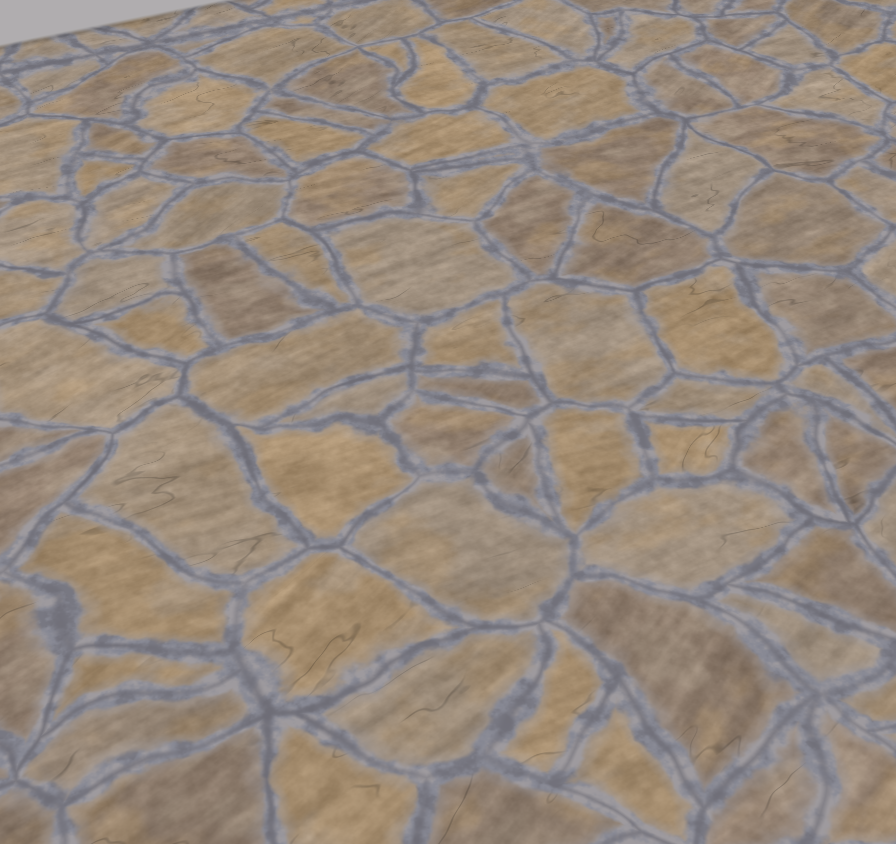
This texture is drawn by a Shadertoy shader. Its source:

```glsl
#define HORIZON 2.0
#define STONE_DENSITY vec2(8.2, 19.0)
#define JOINT_WIDTH 0.062
#define SPLIT_SHARE 0.42
#define TAN vec3(0.615, 0.555, 0.490)
#define BROWN vec3(0.550, 0.480, 0.420)
#define OCHRE vec3(0.640, 0.545, 0.425)
#define MORTAR vec3(0.530, 0.535, 0.580)
#define MORTAR_DARK vec3(0.420, 0.415, 0.450)
#define MORTAR_PALE vec3(0.620, 0.605, 0.620)
#define WALL vec3(0.690, 0.680, 0.685)

float hash(vec2 p) {
    vec3 q = fract(p.xyx * 0.1031);
    q += dot(q, q.yzx + 33.33);
    return fract((q.x + q.y) * q.z);
}

vec2 hash2(vec2 p) {
    return vec2(hash(p), hash(p + 57.3));
}

float noise(vec2 p) {
    vec2 i = floor(p), f = fract(p);
    f = f * f * (3.0 - 2.0 * f);
    return mix(mix(hash(i), hash(i + vec2(1, 0)), f.x),
               mix(hash(i + vec2(0, 1)), hash(i + vec2(1, 1)), f.x), f.y);
}

float fbm(vec2 p) {
    float sum = 0.0, amp = 0.533;
    for (int i = 0; i < 4; i++) {
        sum += amp * noise(p);
        p = mat2(1.6, 1.2, -1.2, 1.6) * p + 7.1;
        amp *= 0.5;
    }
    return sum;
}

vec2 turn(vec2 p, float a) {
    return vec2(cos(a) * p.x + sin(a) * p.y, cos(a) * p.y - sin(a) * p.x);
}

// Irregular slabs: x = distance to the joint, yz = stone id
vec3 paving(vec2 p) {
    vec2 cell = floor(p), f = fract(p), nearest = vec2(0), toSite = vec2(0);
    float best = 9.0;
    for (int j = -1; j <= 1; j++)
    for (int i = -1; i <= 1; i++) {
        vec2 o = vec2(i, j);
        vec2 r = o + 0.04 + 0.92 * hash2(cell + o) - f;
        if (dot(r, r) < best) { best = dot(r, r); toSite = r; nearest = o; }
    }
    float edge = 9.0;
    for (int j = -2; j <= 2; j++)
    for (int i = -2; i <= 2; i++) {
        vec2 o = nearest + vec2(i, j);
        vec2 r = o + 0.04 + 0.92 * hash2(cell + o) - f;
        vec2 gap = r - toSite;
        if (dot(gap, gap) > 1e-4)
            edge = min(edge, dot(0.5 * (r + toSite), normalize(gap)));
    }
    // Some slabs are cut in two by a straight joint
    vec2 id = cell + nearest;
    if (hash(id + 11.7) < SPLIT_SHARE) {
        float side = turn(toSite, 6.283 * hash(id + 3.1)).x + 0.24 * hash(id + 5.9);
        edge = min(edge, abs(side));
        id += 0.37 * step(0.0, side);
    }
    return vec3(edge, id);
}

vec3 stoneColor(vec2 g, vec2 id, float detail) {
    float kind = hash(id + 21.3);
    vec3 col = mix(TAN, BROWN, smoothstep(0.52, 0.80, kind));
    col = mix(col, OCHRE, smoothstep(0.40, 0.12, kind));

    // Blotches and slanted sandstone layers
    vec2 q = turn(g + 9.0 * hash2(id), 0.15 + 0.7 * hash(id + 8.2));
    float blotch = fbm(q * vec2(2.2, 3.4));
    float layers = fbm(q * vec2(2.5, 11.0));
    col = mix(col, OCHRE, 0.65 * smoothstep(0.50, 0.75, blotch));
    col = mix(col, TAN * 1.04, 0.6 * smoothstep(0.46, 0.25, blotch));
    col += vec3(1.0, 0.95, 0.88) * (layers - 0.5) * 0.17;
    col += (fbm(g * 17.0) - 0.5) * 0.11 * detail;

    // Thin flaking ridges
    float ridge = abs(fbm(q * vec2(1.1, 3.2) + 31.0) - 0.5);
    float flake = smoothstep(0.018, 0.0, ridge) * smoothstep(0.50, 0.70, noise(q * 2.6));
    return col * (1.0 - 0.16 * flake) * (0.965 + 0.07 * hash(id + 2.4));
}

void mainImage(out vec4 fragColor, in vec2 fragCoord) {
    vec2 uv = fragCoord / iResolution.y;

    // Perspective ground plane, gently bent
    float depth = 1.0 / (HORIZON - uv.y);
    vec2 g = vec2((uv.x - 0.53) * depth, depth) * STONE_DENSITY + 40.0;
    float pixel = STONE_DENSITY.y * depth * depth / iResolution.y;
    float detail = 1.0 / (1.0 + 12.0 * pixel);
    g = turn(g, 0.22);
    vec2 bend = vec2(noise(g * 1.7), noise(g * 1.7 + 19.0)) - 0.5;
    vec2 ripple = vec2(noise(g * 6.0), noise(g * 6.0 + 43.0)) - 0.5;
    vec3 slab = paving(g + 0.26 * bend + 0.05 * ripple);

    // Edging course below the wall
    float wallGap = 0.945 + 0.2 * uv.x - uv.y;
    float course = wallGap - 0.032;
    slab.x = min(slab.x, abs(course) * 9.0);

    // Ragged joints with a dark seam and pale smears
    float soft = 0.018 + 0.5 * pixel;
    float ragged = slab.x + (fbm(g * 6.5) - 0.5) * 0.11;
    float width = JOINT_WIDTH * (0.7 + 0.6 * noise(g * 1.3 + 5.0));
    float stone = smoothstep(width - soft, width + soft, ragged);
    float grit = fbm(g * 11.0 + 13.0);
    vec3 mortar = mix(MORTAR, MORTAR_PALE, smoothstep(0.42, 0.72, grit));
    mortar = mix(mortar, MORTAR_DARK, 0.55 * smoothstep(0.46, 0.24, grit));
    float seam = smoothstep(0.016 + soft, 0.0, slab.x + 0.02 * (grit - 0.5));
    mortar = mix(mortar, MORTAR_DARK, seam * (0.35 + 0.5 * noise(g * 2.3)));

    vec3 face = stoneColor(g, slab.yz, detail);
    float dust = smoothstep(width + 0.09, width, ragged);
    face = mix(face, MORTAR_PALE, 0.42 * dust);
    vec3 col = mix(mortar, face, stone);

    // Plain wall in the far corner
    float edgeSoft = 0.002 + 1.0 / iResolution.y;
    col *= 1.0 - 0.2 * smoothstep(0.008, 0.0, wallGap);
    col = mix(col, WALL, smoothstep(edgeSoft, -edgeSoft, wallGap));
    fragColor = vec4(col, 1.0);
}
```
